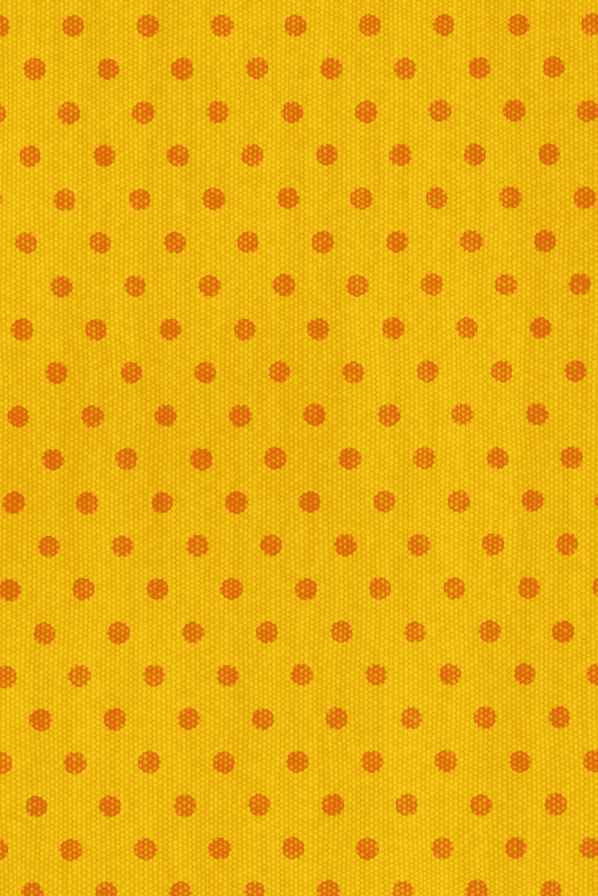
A Shadertoy shader for this pattern:

```glsl
// Staggered orange polka dots printed on a slightly tilted yellow plain-weave cotton.

const float TAU = 6.2831853;

// Lattice in units of canvas height: step along a row, step to the next row.
const vec2 ALONG_ROW = vec2(0.08275, 0.00033);
const vec2 NEXT_ROW = vec2(-0.04368, -0.04854);
const vec2 FIRST_DOT = vec2(0.0820, 0.9707);
const float DOT_RADIUS = 0.0122;
const vec2 THREADS = vec2(190.0, 158.0);

const vec3 CLOTH_SHADE = vec3(0.885, 0.635, 0.015);
const vec3 CLOTH_LIGHT = vec3(0.965, 0.800, 0.100);
const vec3 INK_SHADE = vec3(0.855, 0.395, 0.035);
const vec3 INK_LIGHT = vec3(0.925, 0.635, 0.070);

float hash(vec2 p) {
    vec3 q = fract(vec3(p.xyx) * 0.1031);
    q += dot(q, q.yzx + 33.33);
    return fract((q.x + q.y) * q.z);
}

float noise(vec2 p) {
    vec2 cell = floor(p);
    vec2 f = fract(p);
    f = f * f * (3.0 - 2.0 * f);
    float low = mix(hash(cell), hash(cell + vec2(1.0, 0.0)), f.x);
    float high = mix(hash(cell + vec2(0.0, 1.0)), hash(cell + 1.0), f.x);
    return mix(low, high, f.y);
}

// Height of the yarn, 0 in the gaps and 1 on the beads; odd columns shift half a bead.
float weave(vec2 p, vec2 threads) {
    vec2 wobble = vec2(noise(p * vec2(24.0, 9.0)), noise(p * vec2(9.0, 24.0) + 40.0));
    vec2 q = p * threads + 0.9 * wobble;
    float column = floor(q.x);
    float bead = q.y + 0.5 * mod(column, 2.0);
    float relief = 0.5 - 0.22 * cos(TAU * q.x) - 0.24 * cos(TAU * bead);
    float yarn = hash(vec2(column, floor(bead)) + 7.0) - 0.5;
    return relief + 0.28 * yarn;
}

// Signed distance to the nearest printed dot, with small changes from dot to dot.
float dotDistance(vec2 p, float radius) {
    mat2 lattice = mat2(ALONG_ROW, NEXT_ROW);
    vec2 id = round(inverse(lattice) * (p - FIRST_DOT));
    vec2 jitter = vec2(hash(id + 61.0), hash(id + 83.0)) - 0.5;
    vec2 center = FIRST_DOT + lattice * id + 0.0012 * jitter;
    float size = radius * (0.97 + 0.06 * hash(id + 97.0));
    return length(p - center) - size;
}

// Broad tone drift and faint streaks along the warp.
float unevenness(vec2 p) {
    float drift = noise(p * 4.0 + 3.0) - 0.5;
    float streak = noise(p * vec2(95.0, 5.0) + 19.0) - 0.5;
    return 0.18 * drift + 0.22 * streak;
}

void mainImage(out vec4 fragColor, in vec2 fragCoord) {
    vec2 p = fragCoord / iResolution.y;
    float pixel = 1.0 / iResolution.y;

    // Woven ground
    float relief = weave(p, THREADS);
    float tone = clamp(relief + unevenness(p), 0.0, 1.0);
    vec3 cloth = mix(CLOTH_SHADE, CLOTH_LIGHT, tone);

    // Ink takes less well on the raised yarn and frays at the rim
    vec3 ink = mix(INK_SHADE, INK_LIGHT, tone * tone * 1.1);
    float rim = dotDistance(p, DOT_RADIUS) + 0.0014 * (relief - 0.5);
    float softness = max(pixel, 0.0013);
    float coverage = 1.0 - smoothstep(-softness, softness, rim);

    fragColor = vec4(mix(cloth, ink, coverage), 1.0);
}
```
